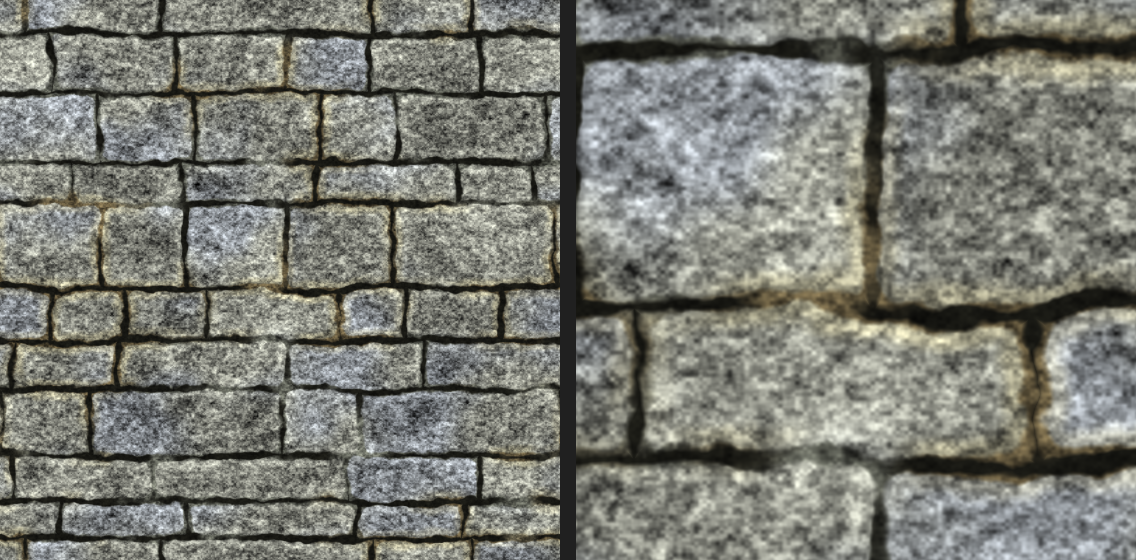
Left, the full canvas; right, a detail of the centre.
Write a Shadertoy shader that draws this texture.

```glsl
// Weathered wall of grey stone blocks laid in ten uneven courses, tiling at the canvas edges.
// Each block is a rounded-box distance field with warped outlines; periodic noise adds
// grain, blotches and pits, and thin black cracks split the grey mortar of the joints.

const float courseEdge[11] = float[](-.039, .061, .166, .293, .365, .516,
                                     .609, .697, .816, .896, .961);
const int courseBlocks[10] = int[](4, 5, 5, 5, 5, 6, 4, 4, 4, 4);

float hash(vec2 p) {
    vec3 q = fract(vec3(p.xyx) * .1031);
    q += dot(q, q.yzx + 33.33);
    return fract((q.x + q.y) * q.z);
}

// Value noise with a whole number of cells across the unit square
float noise(vec2 uv, vec2 cells) {
    vec2 p = uv * cells, i = floor(p), f = p - i;
    f = f * f * (3. - 2. * f);
    vec2 a = mod(i, cells), b = mod(i + 1., cells);
    return mix(mix(hash(a), hash(vec2(b.x, a.y)), f.x),
               mix(hash(vec2(a.x, b.y)), hash(b), f.x), f.y);
}

float fbm(vec2 uv, float cells) {
    float sum = 0., amplitude = .533;
    for (int i = 0; i < 4; i++) {
        sum += amplitude * noise(uv + .37 * float(i), vec2(cells));
        cells *= 2.;
        amplitude *= .5;
    }
    return sum;
}

// Position of the k-th upright joint in a course
float jointX(float k, float course, float count) {
    float jitter = hash(vec2(mod(k, count) + 3., course * 7. + 5.)) - .5;
    float phase = hash(vec2(course * 11. + 2., 19.));
    return (k + phase + .62 * jitter) / count;
}

float roundedBox(vec2 p, vec2 halfSize, float radius) {
    vec2 q = abs(p) - halfSize + radius;
    return length(max(q, 0.)) + min(max(q.x, q.y), 0.) - radius;
}

void mainImage(out vec4 fragColor, in vec2 fragCoord) {
    vec2 uv = fragCoord / iResolution.xy;
    uv.y = 1. - uv.y; // courses count downwards

    // Bend the joints, then roughen them
    vec2 bend = vec2(fbm(uv, 9.), fbm(uv + .43, 9.)) - .5;
    vec2 rough = vec2(fbm(uv + .21, 40.), fbm(uv + .71, 40.)) - .5;
    vec2 p = fract(uv + .022 * bend + .010 * rough);
    if (p.y >= courseEdge[10]) p.y -= 1.;

    // Find the course and the two joints around this point
    int row = 0;
    for (int i = 1; i < 10; i++) if (p.y >= courseEdge[i]) row = i;
    float course = float(row), count = float(courseBlocks[row]);
    float left = -9., right = 9., block = 0.;
    for (int i = -2; i < 9; i++) {
        float k = float(i), x = jointX(k, course, count);
        if (x <= p.x && x > left) { left = x; block = mod(k, count); }
        if (x > p.x) right = min(right, x);
    }

    // Distance to the block outline, negative inside
    vec2 low = vec2(left, courseEdge[row]), high = vec2(right, courseEdge[row + 1]);
    vec2 local = p - .5 * (low + high), halfSize = .5 * (high - low);
    float gap = .003 + .005 * noise(uv, vec2(13.));
    float d = roundedBox(local, halfSize - gap, .014);
    d += .009 * (fbm(uv, 60.) - .5);

    // Grain from coarse to fine, slightly stretched sideways
    float grain = .40 * (noise(uv, vec2(90., 128.)) - .5)
                + .52 * (noise(uv + .3, vec2(200., 256.)) - .5)
                + .34 * (noise(uv + .8, vec2(400., 440.)) - .5)
                + .18 * (noise(uv + .6, vec2(48., 64.)) - .5);

    // Stone tone: block shade, blotches, worn rim, lit top, pits and flecks
    float id = hash(vec2(block + 23., course + 41.));
    float rim = smoothstep(-.018, -.005, d);
    float blotch = smoothstep(.48, .7, fbm(uv + 3. * id, 8.));
    float tone = .555 + .07 * (id - .5) + .2 * (fbm(uv + id, 14.) - .5);
    tone -= .12 * blotch * (1. - .7 * rim);
    tone += rim * (.06 - .05 * local.y / halfSize.y);
    tone += .66 * grain;
    tone -= .15 * smoothstep(.64, .82, fbm(uv + .15, 56.));
    tone += .14 * smoothstep(.6, .78, fbm(uv + .55, 48.));
    float warmth = smoothstep(.36, .66, fbm(uv + id, 5.));
    vec3 stone = tone * mix(vec3(.965, 1., 1.035), vec3(1., 1.01, .94), warmth);

    // Joints: grey-olive mortar with a few rust stains
    float rust = smoothstep(.58, .72, fbm(uv + .83, 5.));
    vec3 mortar = mix(vec3(.40, .41, .37), vec3(.42, .37, .26), rust) * (1. + 1.2 * grain);

    // Thin cracks run along the joint lines, deepest under the courses
    vec2 toJoint = halfSize - abs(local);
    float joint = min(toJoint.x + .0008, toJoint.y) + .012 * (fbm(uv + .91, 32.) - .5);
    float open = smoothstep(.3, .48, fbm(uv + .07, 11.));
    float crack = open * smoothstep(.0065, .0025, joint);
    float shade = open * smoothstep(.012, .002, joint);

    // Stone covers the mortar, then shade and cracks darken both
    stone = mix(stone, stone * vec3(1., .95, .8), .6 * rust * rim);
    vec3 color = mix(mortar, stone, smoothstep(.0025, -.0025, d));
    color *= 1. - .3 * shade;
    color = mix(color, vec3(.09, .09, .072) * (1. + grain), crack);
    fragColor = vec4(clamp(color, 0., 1.), 1.);
}
```
